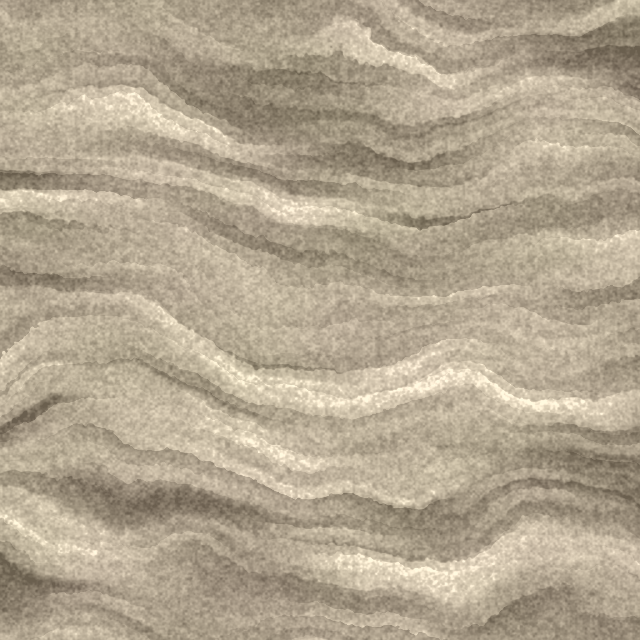
Give the GLSL for this texture, as a WebGL 1 fragment shader.

```glsl
precision highp float;
uniform vec2 u_resolution;

#define BROAD_BANDS 19.0
#define FINE_BANDS 44.0
#define BROAD_GAIN 1.55
#define FINE_GAIN 1.2
#define FOLD 0.12
#define RIPPLE 0.05
#define RAGGED 0.008
#define GRAIN 1.15
#define CONTRAST 0.1
#define MEAN_COLOR vec3(0.676, 0.627, 0.544)

float hash(vec2 p) {
  return fract(sin(dot(p, vec2(127.1, 311.7))) * 43758.5453);
}

// Smooth value noise in -1..1
float noise(vec2 p) {
  vec2 i = floor(p);
  vec2 f = p - i;
  f = f * f * f * (f * (f * 6.0 - 15.0) + 10.0);
  float low = mix(hash(i), hash(i + vec2(1.0, 0.0)), f.x);
  float high = mix(hash(i + vec2(0.0, 1.0)), hash(i + 1.0), f.x);
  return mix(low, high, f.y) * 2.0 - 1.0;
}

float fbm(vec2 p) {
  float sum = 0.0;
  float gain = 0.5;
  for (int i = 0; i < 3; i++) {
    sum += gain * noise(p);
    p = mat2(0.8, 0.6, -0.6, 0.8) * p * 1.6 + 7.3;
    gain *= 0.85;
  }
  return sum;
}

// Height of the folded layers, with a ragged fine edge
float foldedHeight(vec2 p) {
  float y = p.y + 0.05 * p.x;
  y += FOLD * 0.5 * noise(p * vec2(2.6, 2.2) + 3.7);
  y += RIPPLE * noise(p * vec2(5.5, 4.5) + 11.2);
  y += RIPPLE * 0.32 * noise(p * vec2(12.0, 11.0) + 23.4);
  y += RAGGED * 0.4 * noise(p * vec2(36.0, 32.0));
  y += RAGGED * 0.35 * noise(p * vec2(85.0, 80.0));
  y += RAGGED * 0.3 * noise(p * 180.0);
  return y;
}

// Tone of one layer, swelling and fading along its length
float layerTone(float x, float id) {
  return noise(vec2(x + 37.0 * hash(vec2(id, 5.0)), id));
}

// Stacked layers: strongest at the top rim, some edges crisp and some soft
float strata(float x, float height, float stretch) {
  float id = floor(height);
  float f = height - id;
  float softness = mix(0.08, 0.45, smoothstep(-0.2, 0.9, layerTone(x * 3.0, id + 71.0)));
  float edge = smoothstep(1.0 - softness, 1.0, f);
  float here = layerTone(x * stretch, id) * (0.65 + 0.7 * f);
  float above = layerTone(x * stretch, id + 1.0) * 0.65;
  return mix(here, above, edge);
}

void main() {
  vec2 p = gl_FragCoord.xy / u_resolution;
  float height = foldedHeight(p);

  // Broad bands with thin streaks between them
  float tone = BROAD_GAIN * strata(p.x, height * BROAD_BANDS, 3.1);
  float fineHeight = height + 0.012 * noise(p * vec2(5.0, 8.0) + 41.0);
  tone += FINE_GAIN * strata(p.x + 9.0, fineHeight * FINE_BANDS, 4.8);
  tone += 0.25 * noise(vec2(p.x * 3.0, height * 11.0) + 61.0);

  // Mottled sandy grain
  tone += GRAIN * 0.75 * fbm(p * vec2(115.0, 125.0) + 17.0);
  tone += GRAIN * 0.5 * noise(p * 256.0 + 5.5);

  // Warm stone, with a faint drift of hue
  tone = clamp(tone, -2.6, 3.0);
  vec3 color = MEAN_COLOR + CONTRAST * tone * vec3(1.0, 0.98, 0.91);
  color += 0.006 * fbm(p * vec2(5.0, 9.0) + 83.0) * vec3(0.8, -0.4, 1.2);
  color += 0.06 * smoothstep(1.9, 2.8, tone);
  gl_FragColor = vec4(clamp(color, 0.0, 1.0), 1.0);
}
```
